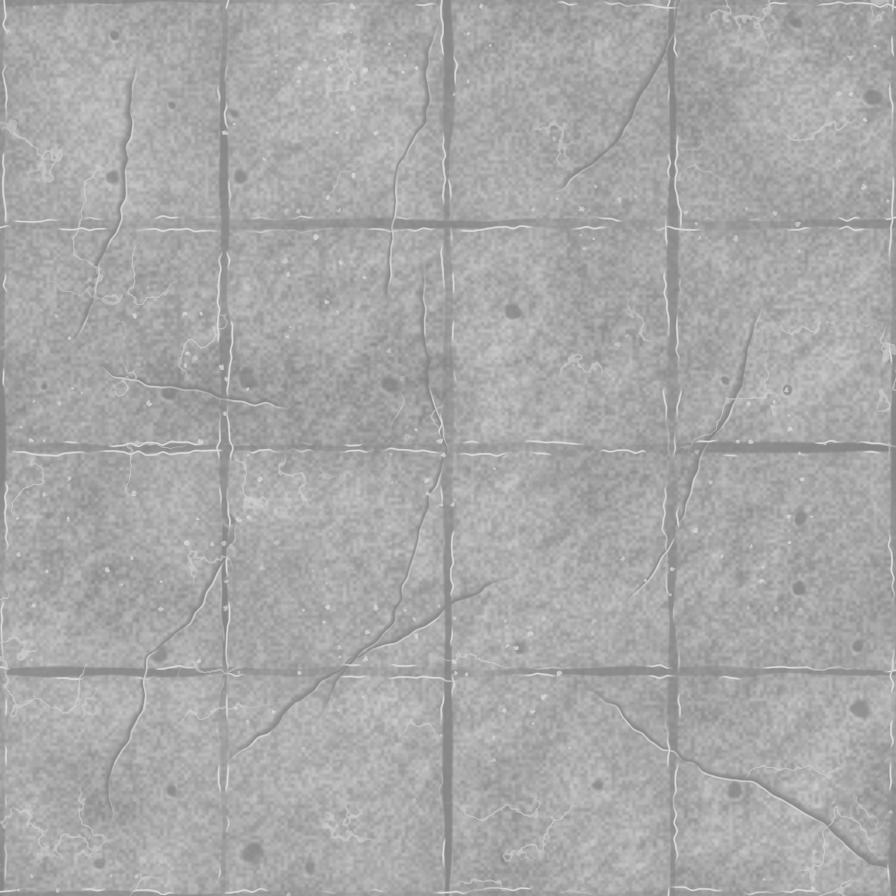
Reproduce this texture procedurally as a WebGL 1 fragment shader.

```glsl
precision highp float;
uniform vec2 u_resolution;

#define TILES 4.0
#define JOINT_WIDTH 0.0065
#define CRACKS 9
#define STONE 0.66
#define SHADOW 0.51
#define CHALK 0.86
#define GRAIN 0.11
#define MOTTLE 0.16
#define RELIEF 0.28

float hash(vec2 p) {
  vec3 q = fract(p.xyx * 0.1031);
  q += dot(q, q.yzx + 33.33);
  return fract((q.x + q.y) * q.z);
}

float noise(vec2 p) {
  vec2 i = floor(p), f = fract(p);
  f = f * f * (3.0 - 2.0 * f);
  return mix(mix(hash(i), hash(i + vec2(1.0, 0.0)), f.x),
             mix(hash(i + vec2(0.0, 1.0)), hash(i + 1.0), f.x), f.y);
}

float fbm(vec2 p) {
  float sum = 0.0, amp = 0.5;
  for (int i = 0; i < 5; i++) {
    sum += amp * noise(p);
    p = mat2(1.6, 1.2, -1.2, 1.6) * p + 17.3;
    amp *= 0.5;
  }
  return sum;
}

float pixelSize() { return 1.0 / min(u_resolution.x, u_resolution.y); }

float stroke(float d, float halfWidth) {
  float px = pixelSize();
  return 1.0 - smoothstep(max(halfWidth - px, 0.0), halfWidth + px, abs(d));
}

// Joints across one axis: x = dark groove, y = chipped pale lip
vec2 joints(float across, float along, float seed) {
  float c = across * TILES + (noise(vec2(along * 24.0, seed + across * 9.0)) - 0.5) * 0.016;
  float id = floor(c + 0.5);
  float s = (c - id) / TILES;
  float row = mod(id, TILES) * 7.0 + seed;
  float width = JOINT_WIDTH * (0.4 + 0.9 * noise(vec2(along * 16.0, row)));
  float depth = mix(0.25, 0.95, noise(vec2(along * 6.0, row + 3.0)));
  float groove = (1.0 - smoothstep(width * 0.5, width + pixelSize(), abs(s))) * depth;
  groove = max(groove, 0.2 * exp(-abs(s) / 0.012));
  float chips = noise(vec2(along * 38.0, row + 50.0 + 20.0 * sign(s)));
  float rough = (noise(vec2(along * 110.0, row)) - 0.5) * 0.004;
  float lip = stroke(abs(s) - width + rough, 0.0008) * smoothstep(0.5, 0.8, chips);
  return vec2(groove, lip);
}

// Bowed fractures: x = shaded side, y = pale broken edge
vec2 cracks(vec2 p) {
  vec2 result = vec2(0.0);
  for (int i = 0; i < CRACKS; i++) {
    float k = float(i);
    vec2 jitter = vec2(hash(vec2(k, 11.0)), hash(vec2(k, 23.0)));
    vec2 d = p - (vec2(mod(k, 3.0), floor(k / 3.0)) + 0.15 + 0.7 * jitter) / 3.0;
    float angle = (hash(vec2(k, 37.0)) - 0.3) * 2.3;
    vec2 dir = vec2(cos(angle), sin(angle));
    float t = dot(d, dir);
    float s = dot(d, vec2(-dir.y, dir.x)) - (hash(vec2(k, 41.0)) - 0.5) * 2.2 * t * t;
    s += (noise(vec2(t * 15.0, k * 5.0)) - 0.5) * 0.028;
    s += (noise(vec2(t * 75.0, k * 9.0)) - 0.5) * 0.005;
    float reach = mix(0.11, 0.28, hash(vec2(k, 59.0)));
    float fade = 1.0 - smoothstep(reach * 0.7, reach, abs(t));
    float width = 0.003 + 0.009 * noise(vec2(t * 12.0, k + 70.0));
    float shade = smoothstep(-0.001, 0.001, s) * (1.0 - smoothstep(0.0, width, s));
    float edge = stroke(s + 0.001, 0.0008) * smoothstep(0.25, 0.7, noise(vec2(t * 35.0, k + 90.0)));
    result = max(result, vec2(shade * 0.85, edge * 0.75) * fade);
  }
  return result;
}

// Ragged blobs, at most one in each cell
float blobs(vec2 p, float cells, float chance, float size) {
  vec2 q = p * cells, id = floor(q);
  vec2 centre = 0.3 + 0.4 * vec2(hash(id + 5.0), hash(id + 71.0));
  float radius = size * (0.4 + 0.6 * hash(id + 33.0));
  float d = length(fract(q) - centre) + (noise(q * 7.0) - 0.5) * radius;
  float soft = max(pixelSize() * cells, radius * 0.4);
  return step(hash(id + 13.0), chance) * (1.0 - smoothstep(radius - soft, radius + soft, d));
}

void main() {
  vec2 p = gl_FragCoord.xy * pixelSize();

  // Stone: slab tint, mottling, grain and embossed rough patches
  float tone = STONE + (hash(mod(floor(p * TILES), TILES) + 3.0) - 0.5) * 0.02;
  tone += (fbm(p * 9.0) - 0.48) * MOTTLE;
  tone += (noise(p * 260.0) - 0.5) * GRAIN + (noise(p * 120.0 + 40.0) - 0.5) * 0.05;
  float rough = smoothstep(0.35, 0.75, noise(p * 6.0 + 80.0));
  tone += (fbm(p * 26.0 + vec2(-0.09, 0.09)) - fbm(p * 26.0)) * RELIEF * (0.3 + rough);

  // Joints, fractures and dents
  vec2 marks = max(joints(p.x, p.y, 100.0), joints(p.y, p.x, 200.0));
  marks = max(marks, cracks(p));
  float dent = blobs(p, 13.0, 0.16, 0.14);
  float dentRim = blobs(p + vec2(0.002, 0.003), 13.0, 0.16, 0.14);
  marks.x = max(marks.x, dent * 0.7);
  marks.y = max(marks.y, max(dentRim - dent, 0.0) * 0.35);

  // Pale specks and hairline scratches
  float speckZone = smoothstep(0.35, 0.7, noise(p * 8.0 + 20.0));
  marks.y = max(marks.y, blobs(p, 70.0, 0.09, 0.2) * speckZone * 0.8);
  float vein = abs(fbm(p * 17.0 + 60.0) - 0.48);
  float veinZone = smoothstep(0.6, 0.8, noise(p * 13.0 + 130.0));
  marks.y = max(marks.y, (1.0 - smoothstep(0.004, 0.022, vein)) * veinZone * 0.5);

  tone = mix(tone, SHADOW, marks.x);
  tone = mix(tone, CHALK, marks.y);
  gl_FragColor = vec4(vec3(clamp(tone, 0.0, 1.0)), 1.0);
}
```
